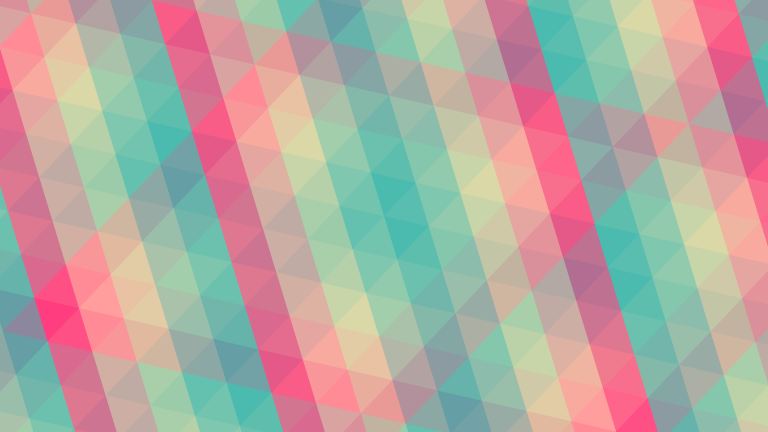
This background is drawn by a Shadertoy shader. Its source:

```glsl
// Faceted mosaic on a slanted triangular lattice. Three families of parallel bands
// cross; each runs through one five-colour ramp, mirrored about the centre.
// A triangle blends its three band colours, with the steep bands dominant.

// Ramp from teal to hot pink, restarting every five bands on either side of the centre
vec3 bandColor(float band) {
    const vec3 ramp[5] = vec3[5](
        vec3(0.247, 0.722, 0.686),  // teal
        vec3(0.498, 0.780, 0.686),  // green
        vec3(0.855, 0.847, 0.655),  // sand
        vec3(1.000, 0.620, 0.616),  // salmon
        vec3(1.000, 0.239, 0.498)); // hot pink
    return ramp[int(abs(band)) % 5];
}

// Flat colour of the triangle under p, in canvas heights from the centre
vec3 mosaic(vec2 p) {
    // Lattice edges: one shallow, one steep, both descending to the right
    mat2 edges = mat2(0.1036, -0.0238, 0.0307, -0.1009);
    vec2 cell = inverse(edges) * p;

    vec3 steep    = bandColor(floor(cell.x));
    vec3 shallow  = bandColor(floor(cell.y));
    vec3 diagonal = bandColor(floor(-cell.x - cell.y));
    return 0.6 * steep + 0.2 * shallow + 0.2 * diagonal;
}

void mainImage(out vec4 fragColor, in vec2 fragCoord) {
    // Average a 4 x 4 grid of samples to smooth the edges
    const int GRID = 4;
    vec3 sum = vec3(0.0);
    for (int y = 0; y < GRID; y++) {
        for (int x = 0; x < GRID; x++) {
            vec2 offset = (vec2(x, y) + 0.5) / float(GRID) - 0.5;
            sum += mosaic((fragCoord + offset - 0.5 * iResolution.xy) / iResolution.y);
        }
    }
    fragColor = vec4(sum / float(GRID * GRID), 1.0);
}
```
